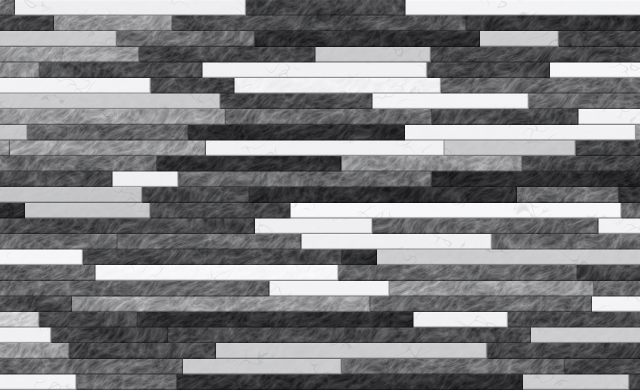
Write a Shadertoy shader that draws this texture.

```glsl
const float ROWS = 25.0;          // slats down the canvas
const float SLATS = 3.3;          // average slats across the canvas
const float JOINT_JITTER = 0.9;   // spread of slat lengths
const float EDGE_WIDTH = 0.005;   // shadow line, in canvas heights
const float EDGE_SHADE = 0.5;
const float RELIEF = 0.40;        // strength of the stone grain
const float GRAIN_ANGLE = 0.6;
const vec2 GRAIN_SCALE = vec2(24.0, 58.0);
const vec3 COOL_TINT = vec3(-0.002, -0.001, 0.009);
const vec3 WARM_TINT = vec3(0.012, 0.006, -0.025);
const float TONES[6] = float[](0.20, 0.30, 0.44, 0.61, 0.79, 0.95);
const float TONE_LIMITS[5] = float[](0.19, 0.37, 0.54, 0.67, 0.81);

float hash(vec2 p) {
    return fract(sin(dot(p, vec2(127.1, 311.7))) * 43758.5);
}

// Nearest and second nearest feature distances
vec2 cellular(vec2 p) {
    vec2 cell = floor(p), local = fract(p);
    vec2 nearest = vec2(8.0);
    for (int y = -1; y <= 1; y++)
    for (int x = -1; x <= 1; x++) {
        vec2 o = vec2(x, y);
        vec2 seed = cell + o;
        float d = length(o + vec2(hash(seed), hash(seed + 37.3)) - local);
        nearest = d < nearest.x ? vec2(d, nearest.x) : vec2(nearest.x, min(nearest.y, d));
    }
    return nearest;
}

// Slanted, layered cleft-stone grain, centred near zero
float stoneGrain(vec2 p) {
    float c = cos(GRAIN_ANGLE), s = sin(GRAIN_ANGLE);
    vec2 q = mat2(c, -s, s, c) * p;
    q += 0.008 * sin(q.yx * vec2(71.0, 43.0) + 2.0 * sin(q * 29.0));
    q *= GRAIN_SCALE;
    float sum = 0.0, weight = 0.5;
    for (int i = 0; i < 3; i++) {
        sum += weight * (cellular(q).x - 0.47);
        q = q * 2.1 + 17.3;
        weight *= 0.75;
    }
    return sum;
}

float joint(float index, float row) {
    return index + JOINT_JITTER * (hash(vec2(index, row)) - 0.5);
}

float pickTone(float u) {
    float tone = TONES[0];
    for (int i = 0; i < 5; i++)
        if (u > TONE_LIMITS[i]) tone = TONES[i + 1];
    return tone;
}

vec3 slatWall(vec2 p, float aspect) {
    // Row and slat lookup
    float y = (1.0 - p.y) * ROWS;
    float row = floor(y);
    float x = p.x / aspect * SLATS + 7.0 * hash(vec2(row, 5.7));
    float slat = floor(x);
    if (x < joint(slat, row)) slat -= 1.0;
    else if (x >= joint(slat + 1.0, row)) slat += 1.0;
    vec2 id = vec2(slat, row);

    // Tone, spread evenly between neighbours
    float pick = fract(0.618 * slat + 0.414 * row + 0.4 * hash(id + 3.1));
    float tone = pickTone(pick) + 0.04 * (hash(id + 9.4) - 0.5);

    // Grain is strong on mid greys, faint on pale polished slats
    vec2 q = p + vec2(hash(id + 1.7), hash(id + 6.2)) * 5.0;
    float polished = smoothstep(0.62, 0.75, tone) * step(0.2, hash(id + 4.6));
    float rough = 4.0 * tone * (1.0 - tone) * mix(1.0, 0.16, polished);
    float broad = sin(q.x * 9.0 + 2.0 * sin(q.y * 31.0)) * sin(q.x * 23.0 + q.y * 40.0);
    float value = tone + rough * (RELIEF * stoneGrain(q) + 0.045 * broad);

    // Fine veins and sparse worn patches
    vec2 cells = cellular(q * vec2(14.0, 24.0) + 0.4 * sin(q.yx * 90.0));
    float vein = 1.0 - smoothstep(0.0, 0.09, cells.y - cells.x);
    float worn = smoothstep(0.1, 0.8, broad);
    value -= 0.09 * vein * worn * tone;

    // Shadow under and right of each slat, faint light on its top edge
    float below = (1.0 - fract(y)) / ROWS;
    float right = (joint(slat + 1.0, row) - x) * aspect / SLATS;
    float shadow = 1.0 - smoothstep(0.0, EDGE_WIDTH, min(below, right));
    float lit = 1.0 - smoothstep(0.0, EDGE_WIDTH, fract(y) / ROWS);
    value = value * (1.0 - EDGE_SHADE * shadow) + 0.025 * lit;

    float warmth = step(0.88, hash(id + 8.8)) * worn * smoothstep(0.4, 0.7, tone);
    return clamp(value + mix(COOL_TINT, WARM_TINT, warmth), 0.0, 1.0);
}

void mainImage(out vec4 fragColor, in vec2 fragCoord) {
    float aspect = iResolution.x / iResolution.y;
    vec3 color = vec3(0.0);
    // Four samples per pixel smooth every edge
    for (int i = 0; i < 4; i++) {
        vec2 offset = vec2(i % 2, i / 2) * 0.5 - 0.25;
        color += slatWall((fragCoord + offset) / iResolution.y, aspect);
    }
    fragColor = vec4(color / 4.0, 1.0);
}
```
